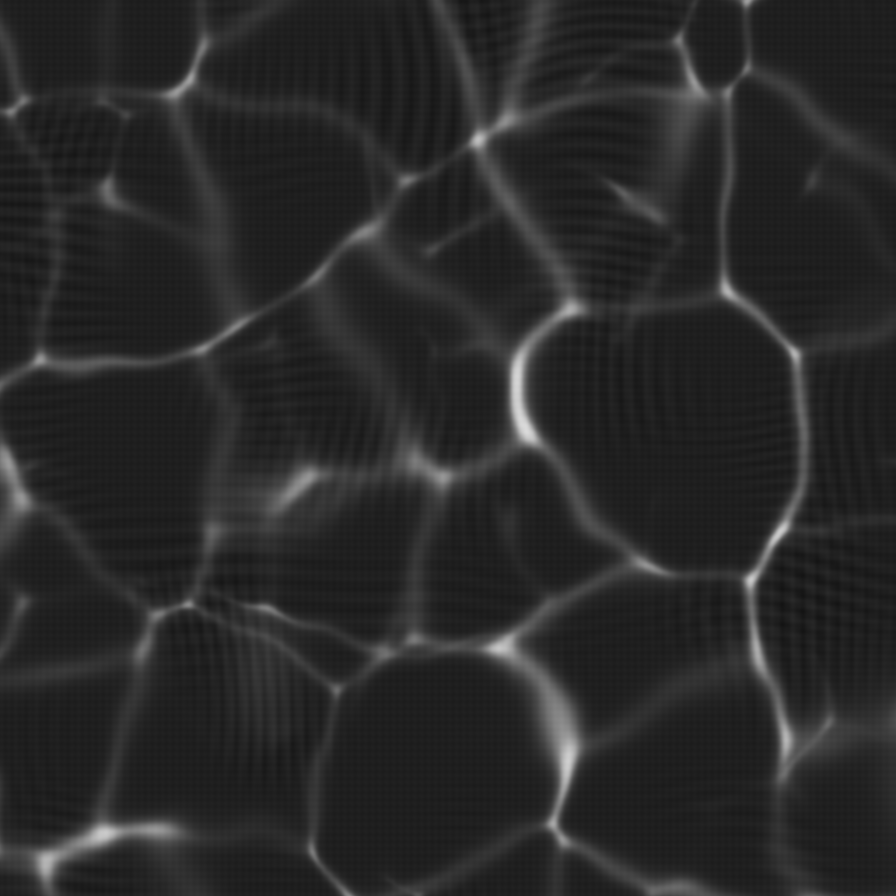
Write a Shadertoy shader that draws this texture.

```glsl
const vec3 BASE_COLOR = vec3(0.118);
const vec3 LIGHT_COLOR = vec3(1.0);
const float PEAK_LIGHT = 0.78;     // soft limit of the brightest nodes
const float MAIN_CELLS = 4.7;      // large cells across the canvas
const float FINE_CELLS = 6.6;      // faint secondary cells
const float MAIN_SHARPNESS = 18.5;
const float FINE_SHARPNESS = 14.0;
const float FINE_GAIN = 0.42;
const float SITE_JITTER = 0.82;
const float EDGE_FLOOR = 0.07;     // light on every edge
const float EDGE_CONTRAST = 0.52;  // extra light on contrasting edges
const float NODE_GAIN = 1.9;
const float BEND = 0.36;
const float WOBBLE = 0.08;
const float RIPPLE_COUNT = 52.0;
const float RIPPLE_GAIN = 0.02;
const float WEAVE_COUNT = 128.0;
const float WEAVE_GAIN = 0.005;
const float TAU = 6.2831853;

vec3 hash3(vec2 p) {
    vec3 q = fract(p.xyx * vec3(0.1031, 0.1030, 0.0973));
    q += dot(q, q.yxz + 33.33);
    return fract((q.xxy + q.yzz) * q.zyx);
}

vec2 gradientAt(vec2 cell) {
    float angle = TAU * hash3(cell + 71.0).x;
    return vec2(cos(angle), sin(angle));
}

float gradientNoise(vec2 p) {
    vec2 i = floor(p), f = fract(p);
    vec2 u = f * f * f * (f * (f * 6.0 - 15.0) + 10.0);
    vec2 e = vec2(1.0, 0.0);
    float a = dot(gradientAt(i), f);
    float b = dot(gradientAt(i + e.xy), f - e.xy);
    float c = dot(gradientAt(i + e.yx), f - e.yx);
    float d = dot(gradientAt(i + e.xx), f - e.xx);
    return mix(mix(a, b, u.x), mix(c, d, u.x), u.y);
}

vec2 noise2(vec2 p) {
    return vec2(gradientNoise(p), gradientNoise(p + vec2(37.2, 91.7)));
}

// Soft Voronoi web: cell weights overlap along edges and most at nodes.
float lightWeb(vec2 p, float sharpness) {
    p += BEND * noise2(p * 0.9) + WOBBLE * noise2(p * 2.7 + 20.0);
    vec2 home = floor(p);
    float sum = 0.0, sumSq = 0.0, sumCube = 0.0;
    float level = 0.0, levelSq = 0.0;
    for (int y = -2; y <= 2; y++) {
        for (int x = -2; x <= 2; x++) {
            vec2 cell = home + vec2(x, y);
            vec3 site = hash3(cell);
            vec2 away = cell + 0.5 + SITE_JITTER * (site.xy - 0.5) - p;
            float w = exp(-sharpness * dot(away, away));
            sum += w;
            sumSq += w * w;
            sumCube += w * w * w;
            level += w * site.z;
            levelSq += w * site.z * site.z;
        }
    }
    level /= sum;
    float share2 = sumSq / (sum * sum);
    float share3 = sumCube / (sum * sum * sum);
    float edge = 2.0 * (1.0 - share2);
    float contrast = 4.0 * max(levelSq / sum - level * level, 0.0);
    float node = 4.5 * max(1.0 - 3.0 * share2 + 2.0 * share3, 0.0);
    return (EDGE_FLOOR * edge + EDGE_CONTRAST * contrast) * (1.0 + NODE_GAIN * node);
}

// Faint wave bands, running across in some patches and upright in others.
float ripples(vec2 uv) {
    vec2 phase = TAU * (RIPPLE_COUNT * uv + 3.0 * noise2(uv * 4.0 + 5.0));
    vec2 patches = smoothstep(-0.05, 0.5, noise2(uv * 5.0 + 13.0));
    return dot(sin(phase), patches);
}

void mainImage(out vec4 fragColor, in vec2 fragCoord) {
    vec2 uv = fragCoord / iResolution.y;

    // Bright main web, with light that varies along each line
    float mainLight = lightWeb(uv * MAIN_CELLS + vec2(14.0, 8.0), MAIN_SHARPNESS);
    mainLight *= 1.0 + 0.9 * gradientNoise(uv * 8.0 + 3.0);

    // Broken secondary filaments
    float fineLight = lightWeb(uv * FINE_CELLS + vec2(53.0, 31.0), FINE_SHARPNESS);
    fineLight *= FINE_GAIN * smoothstep(-0.1, 0.45, gradientNoise(uv * 5.0 + 47.0));

    // Soft limit keeps the nodes from clipping
    float light = PEAK_LIGHT * tanh((mainLight + fineLight) / PEAK_LIGHT);

    // Subtle surface texture
    vec2 weave = sin(TAU * WEAVE_COUNT * uv);
    light += RIPPLE_GAIN * ripples(uv) + WEAVE_GAIN * (weave.x + weave.y);

    fragColor = vec4(clamp(BASE_COLOR + LIGHT_COLOR * light, 0.0, 1.0), 1.0);
}
```
